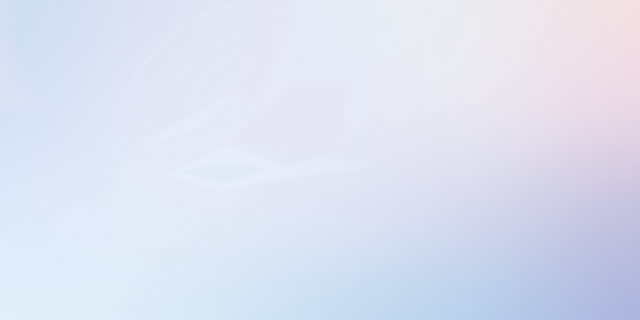
A WebGL 2 fragment shader for this background:

```glsl
#version 300 es
precision highp float;
// Pale pearl gradient from ice blue to rose and periwinkle, with faint glassy folds.
uniform vec2 u_resolution;
out vec4 outColor;

// Gradient mesh: five colours from left to right on four levels.
const vec3 TOP[5] = vec3[5](vec3(.80, .865, .94), vec3(.87, .89, .955), vec3(.90, .92, .96),
                            vec3(.92, .92, .935), vec3(.955, .88, .895));
const vec3 UPPER[5] = vec3[5](vec3(.83, .88, .96), vec3(.89, .91, .965), vec3(.90, .915, .965),
                              vec3(.913, .905, .945), vec3(.915, .845, .895));
const vec3 LOWER[5] = vec3[5](vec3(.87, .915, .98), vec3(.892, .92, .972), vec3(.875, .90, .96),
                              vec3(.83, .845, .925), vec3(.77, .76, .87));
const vec3 BOTTOM[5] = vec3[5](vec3(.88, .935, .98), vec3(.86, .92, .97), vec3(.79, .87, .945),
                               vec3(.72, .81, .92), vec3(.68, .71, .87));
const vec3 SHEEN = vec3(.91, .945, .985);
const vec3 ICE = vec3(.88, .925, .97);
const vec3 LILAC = vec3(.905, .90, .955);
const float EDGE = .004;
const float GRAIN_AMOUNT = .005;
const float GRAIN_CELLS = 256.;
const int STREAKS = 7;
const int FOLDS = 5;

float hash(vec2 p) {
    vec3 q = fract(vec3(p.xyx) * .1031);
    q += dot(q, q.yzx + 33.33);
    return fract((q.x + q.y) * q.z);
}

// Catmull-Rom curve between b and c.
vec3 spline(vec3 a, vec3 b, vec3 c, vec3 d, float t) {
    return b + .5 * t * (c - a + t * (2. * a - 5. * b + 4. * c - d + t * (3. * (b - c) + d - a)));
}

vec3 level(vec3 row[5], float x) {
    float s = clamp(x, 0., .9999) * 4.;
    int i = int(s);
    return spline(row[max(i - 1, 0)], row[i], row[i + 1], row[min(i + 2, 4)], fract(s));
}

vec3 mesh(vec2 uv) {
    vec3 rows[4] = vec3[4](level(BOTTOM, uv.x), level(LOWER, uv.x),
                           level(UPPER, uv.x), level(TOP, uv.x));
    float s = clamp(uv.y, 0., .9999) * 3.;
    int i = int(s);
    return spline(rows[max(i - 1, 0)], rows[i], rows[i + 1], rows[min(i + 2, 3)], fract(s));
}

float fill(float d, float soft) {
    return 1. - smoothstep(-soft, soft, d);
}

// Signed distance to a line through a and b, positive on its left.
float side(vec2 p, vec2 a, vec2 b) {
    vec2 n = normalize(b - a);
    return dot(p - a, vec2(-n.y, n.x));
}

// Convex quad with corners in clockwise order.
float quad(vec2 p, vec2 a, vec2 b, vec2 c, vec2 d) {
    return max(max(side(p, a, b), side(p, b, c)), max(side(p, c, d), side(p, d, a)));
}

// Line from a to b that tapers away at both ends.
float streak(vec2 p, vec2 a, vec2 b, float width) {
    vec2 ab = b - a;
    float t = dot(p - a, ab) / dot(ab, ab);
    float d = length(p - a - ab * clamp(t, 0., 1.));
    return exp(-d * d / (width * width)) * smoothstep(0., .25, t) * (1. - smoothstep(.8, 1., t));
}

void main() {
    vec2 uv = gl_FragCoord.xy / u_resolution;
    vec2 p = vec2(uv.x * u_resolution.x / u_resolution.y, uv.y);
    vec3 color = mesh(uv);

    // Lilac disc at the upper left of centre, with an icy patch beside it.
    float disc = length(p - vec2(.4, .92)) - .515;
    float icy = smoothstep(-EDGE, EDGE * 3., disc) * fill(p.x - 1.08, EDGE)
              * smoothstep(.72, .77, p.y);
    color = mix(color, ICE, icy * .35);
    color = mix(color, LILAC, fill(abs(disc + .08) - .06, .05) * smoothstep(.62, .7, p.y) * .4);

    // Lilac facet below the patch.
    float facet = quad(p, vec2(.72, .56), vec2(.92, .75), vec2(1.09, .74), vec2(1.06, .50));
    color = mix(color, LILAC, fill(facet, .012) * .55);

    // Pale upright panel with a softer spill to its right.
    float panel = fill(abs(p.x - 1.12) - .036, EDGE) * smoothstep(.635, .65, p.y);
    float spill = fill(length((p - vec2(1.20, .86)) * vec2(1., .7)) - .05, .05);
    color = mix(color, ICE, panel * .45 + spill * .2 * (1. - panel));

    // Nested arcs sweeping up to the top edge.
    for (int i = 0; i < FOLDS; i++) {
        float k = float(i);
        float arc = length(p - vec2(.85 + .03 * k, .50)) - .50 + .035 * k;
        float span = smoothstep(.62, .78, p.y) * fill(p.x - .78, .08);
        color = mix(color, SHEEN, exp(-arc * arc / .00003) * span * (.26 - .03 * k));
    }

    // Glass wedge with a bluer pane inside.
    float wedge = quad(p, vec2(.52, .455), vec2(.715, .547), vec2(.89, .478), vec2(.70, .40));
    float pane = quad(p, vec2(.55, .462), vec2(.69, .492), vec2(.845, .476), vec2(.70, .425));
    color = mix(color, SHEEN, fill(wedge, EDGE) * .55);
    color = mix(color, ICE - .008, fill(pane, EDGE) * .7);

    // Rising streaks: one broad blade and a fan of fine lines.
    float blade = quad(p, vec2(.40, .53), vec2(.69, .69), vec2(.76, .70), vec2(.62, .60));
    color = mix(color, SHEEN, fill(blade, EDGE) * .35);
    for (int i = 0; i < STREAKS; i++) {
        float k = float(i);
        vec2 start = vec2(.66 + .065 * k, .395 + .012 * k);
        vec2 end = vec2(1.07 + .018 * k, .528 - .007 * k);
        color = mix(color, SHEEN, streak(p, start, end, .0045) * (.6 - .05 * k));
    }

    // Fine grain.
    float grain = hash(floor(p * GRAIN_CELLS)) - .5;
    outColor = vec4(color + grain * GRAIN_AMOUNT, 1.);
}
```
